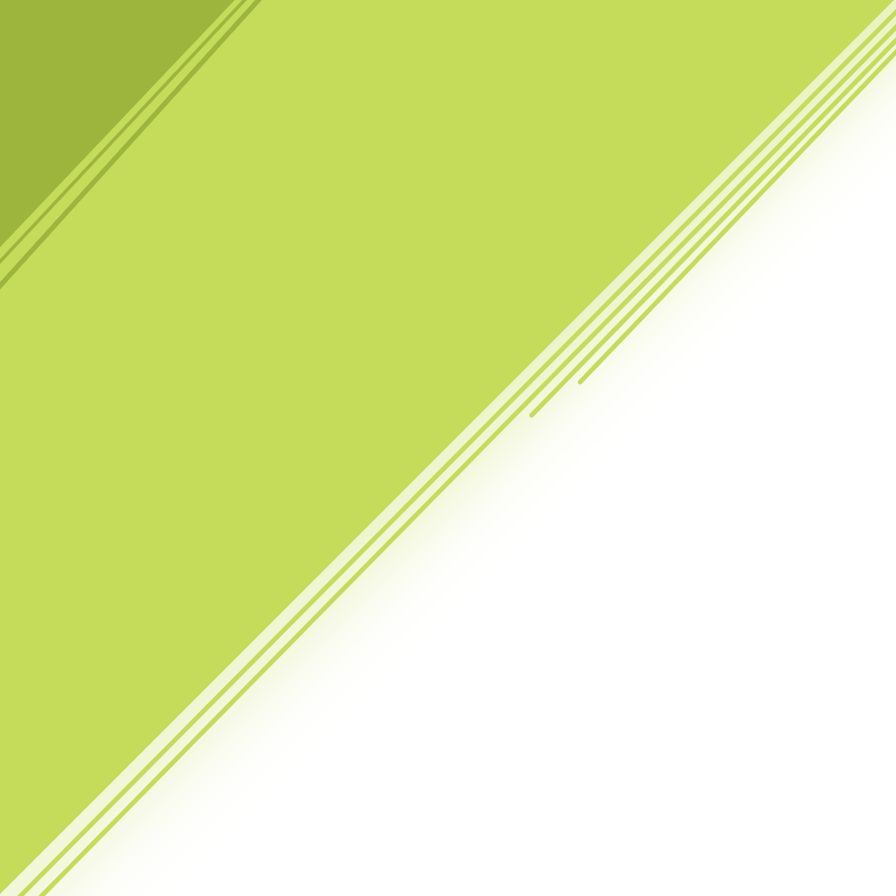
Reproduce this background procedurally as a WebGL 2 fragment shader.

```glsl
#version 300 es
precision highp float;

#define LIME vec3(0.773, 0.863, 0.353)
#define OLIVE vec3(0.62, 0.71, 0.24)
#define EDGE 0.998
#define GLOW_WIDTH 0.087
#define GLOW_STRENGTH 0.29
#define RAY_COUNT 4
#define RAY_SPACING 0.0202
#define RAY_HALF_WIDTH 0.0026

uniform vec2 u_resolution;
out vec4 fragColor;

// Coverage of a shape from its signed distance, softened over one pixel
float cover(float dist) {
    float pixel = 1.0 / min(u_resolution.x, u_resolution.y);
    return clamp(0.5 - dist / pixel, 0.0, 1.0);
}

// Signed distance to the line that cuts the two axes at the given intercepts
float interceptLine(vec2 q, vec2 cuts) {
    return (dot(q, 1.0 / cuts) - 1.0) / length(1.0 / cuts);
}

// Thin ray that fans inwards to the right; the outer ones start part-way
float rayDistance(float along, float across, float i) {
    float slope = 0.0047 + 0.0025 * i + 0.0011 * i * i;
    float center = 1.0182 + RAY_SPACING * i - slope * along;
    float start = i < 2.0 ? -2.0 : 0.13 + 0.091 * (i - 2.0);
    vec2 offset = vec2(max(start - along, 0.0), across - center);
    return length(offset) * inversesqrt(2.0) - RAY_HALF_WIDTH;
}

void main() {
    // Origin moved to the upper left, then diagonal coordinates
    vec2 q = gl_FragCoord.xy / u_resolution;
    q.y = 1.0 - q.y;
    float along = q.x - q.y;
    float across = q.x + q.y;

    // White ground with a soft lime glow below the diagonal
    float depth = max(across - EDGE, 0.0) / GLOW_WIDTH;
    float glow = (GLOW_STRENGTH + 0.06 * along) * exp(-depth * depth);
    vec3 color = mix(vec3(1.0), LIME, glow);

    // Lime field and the rays beside it
    float lime = cover((across - EDGE) * inversesqrt(2.0));
    for (int i = 0; i < RAY_COUNT; i++) {
        lime = max(lime, cover(rayDistance(along, across, float(i))));
    }
    color = mix(color, LIME, lime);

    // Olive corner with two stripes
    float olive = cover(interceptLine(q, vec2(0.262, 0.276)));
    for (int i = 0; i < 2; i++) {
        float k = float(i);
        vec2 cuts = vec2(0.273, 0.292) + k * vec2(0.0155, 0.027);
        float stripe = abs(interceptLine(q, cuts)) - (0.0019 + 0.0009 * k);
        olive = max(olive, cover(stripe));
    }
    color = mix(color, OLIVE, olive);

    fragColor = vec4(color, 1.0);
}
```
